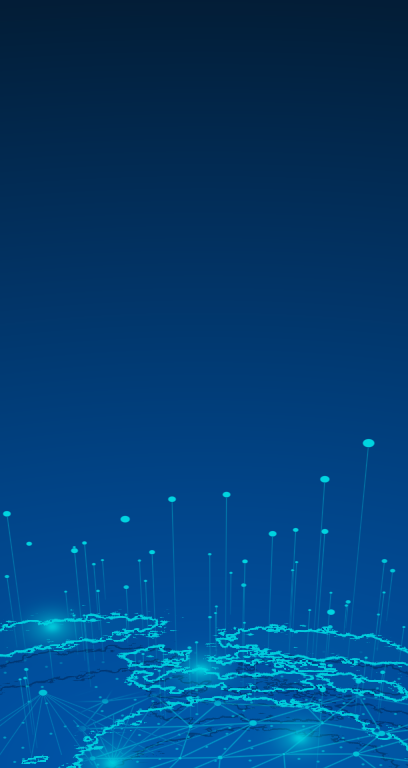
A WebGL 2 fragment shader for this background:

```glsl
#version 300 es
precision highp float;
// Night-blue sky over a glowing line-drawn globe with light pins and a network mesh.

uniform vec2 u_resolution;
out vec4 outColor;

// Lengths are fractions of the canvas height.
const vec3 SKY_TOP = vec3(0.01, 0.115, 0.215);
const vec3 SKY_MID = vec3(0.006, 0.212, 0.418);
const vec3 SKY_LOW = vec3(0.0, 0.335, 0.67);
const vec3 CYAN = vec3(0.0, 0.83, 0.88);
const vec3 SHADOW = vec3(0.0, 0.17, 0.38);
const vec2 SKY_CENTRE = vec2(0.265, 0.0);
const vec2 STEM_FOCUS = vec2(0.28, -1.65);  // all stems lean towards it
const vec2 MESH_CELL = vec2(0.088, 0.034);
const vec2 SPECK_CELL = vec2(0.024, 0.016);
const vec2 HUB = vec2(0.056, 0.098);
const float HORIZON_BEND = 0.35;
const float COAST_WIDTH = 0.0017;
const float STEM_WIDTH = 0.0004;
const int SMALL_PINS = 48;
const int FAN_RAYS = 9;
const int STEMMED = 12;  // the remaining tall heads float freely

// Tall pins: head position and radius.
const vec3 PINS[15] = vec3[](
  vec3(0.480, 0.423, 0.0075), vec3(0.423, 0.376, 0.006), vec3(0.295, 0.356, 0.005),
  vec3(0.224, 0.350, 0.005), vec3(0.009, 0.331, 0.005), vec3(0.355, 0.305, 0.005),
  vec3(0.423, 0.308, 0.0045), vec3(0.097, 0.283, 0.0045), vec3(0.198, 0.281, 0.0038),
  vec3(0.385, 0.310, 0.0035), vec3(0.110, 0.293, 0.003), vec3(0.319, 0.269, 0.0035),
  vec3(0.163, 0.324, 0.006), vec3(0.038, 0.292, 0.0036), vec3(0.431, 0.203, 0.005));

// Land masses: centre and radii, before the coast is roughened.
const vec4 LANDS[11] = vec4[](
  vec4(0.00, 0.190, 0.210, 0.018), vec4(0.42, 0.168, 0.135, 0.018),
  vec4(0.345, 0.115, 0.060, 0.012), vec4(0.205, 0.145, 0.035, 0.010),
  vec4(0.235, 0.115, 0.060, 0.012), vec4(0.475, 0.122, 0.050, 0.009),
  vec4(0.33, 0.0, 0.235, 0.092), vec4(0.155, 0.175, 0.022, 0.004),
  vec4(0.046, 0.026, 0.016, 0.005), vec4(0.33, 0.143, 0.040, 0.006),
  vec4(0.40, 0.137, 0.025, 0.006));

const vec2 GLOWS[4] = vec2[](vec2(0.068, 0.184), vec2(0.262, 0.128),
                             vec2(0.390, 0.039), vec2(0.146, 0.006));

float pixel;

vec2 hash2(vec2 p) {
  vec3 q = fract(p.xyx * vec3(0.1031, 0.1030, 0.0973));
  q += dot(q, q.yzx + 33.33);
  return fract((q.xx + q.yz) * q.zy);
}

float gradientNoise(vec2 p) {
  vec2 i = floor(p), f = fract(p), u = f * f * (3.0 - 2.0 * f);
  vec4 corner;
  for (int k = 0; k < 4; k++) {
    vec2 o = vec2(k & 1, k >> 1);
    corner[k] = dot(hash2(i + o + 50.0) * 2.0 - 1.0, f - o);
  }
  vec2 row = mix(corner.xz, corner.yw, u.x);
  return mix(row.x, row.y, u.y);
}

float stroke(float d, float width) {
  return 1.0 - smoothstep(width - pixel, width + pixel, d);
}

// Distance to segment ab, and the position along it.
vec2 segment(vec2 p, vec2 a, vec2 b) {
  vec2 pa = p - a, ba = b - a;
  float h = clamp(dot(pa, ba) / dot(ba, ba), 0.0, 1.0);
  return vec2(length(pa - ba * h), h);
}

float disc(vec2 p, vec2 centre, float radius) {
  return stroke(length((p - centre) * vec2(1.0, 1.4)), radius);
}

float pin(vec2 p, vec2 head, float radius, float stem) {
  vec2 s = segment(p, head, head + normalize(STEM_FOCUS - head) * max(stem, 0.001));
  float line = stroke(s.x, STEM_WIDTH) * 0.5 * (1.0 - 0.7 * s.y);
  return max(disc(p, head, radius), line * step(0.001, stem));
}

// Negative on land; the noise makes bays and capes.
float landField(vec2 p) {
  p.y += HORIZON_BEND * (p.x - 0.27) * (p.x - 0.27);
  vec2 n = p * vec2(32.0, 75.0), size = vec2(0.036, 0.013);
  for (int i = 0; i < 3; i++) {
    p += size * vec2(gradientNoise(n), gradientNoise(n + 17.0));
    n = n * 2.1 + 5.0;
    size *= 0.6;
  }
  float d = 10.0;
  for (int i = 0; i < 11; i++) d = min(d, length((p - LANDS[i].xy) / LANDS[i].zw) - 1.0);
  return d;
}

float coastline(float field, float width) {
  float slope = length(vec2(dFdx(field), dFdy(field))) / pixel;
  return stroke(abs(field) / max(slope, 0.001), width);
}

vec2 meshNode(vec2 cell) { return (cell + 0.15 + 0.7 * hash2(cell + 9.0)) * MESH_CELL; }

float mesh(vec2 p) {
  vec2 home = floor(p / MESH_CELL);
  float m = 0.0;
  for (int k = 0; k < 9; k++) {
    vec2 cell = home + vec2(k % 3 - 1, k / 3 - 1);
    vec2 a = meshNode(cell);
    float d = min(segment(p, a, meshNode(cell + vec2(1, 0))).x,
              min(segment(p, a, meshNode(cell + vec2(0, 1))).x,
                  segment(p, a, meshNode(cell + vec2(1, 1))).x));
    m = max(m, max(stroke(d, 0.0007) * 0.65, disc(p, a, 0.002 + 0.004 * hash2(cell).x)));
  }
  return m;
}

float specks(vec2 p) {
  vec2 cell = floor(p / SPECK_CELL), h = hash2(cell + 40.0);
  return disc(p, (cell + 0.2 + 0.6 * h) * SPECK_CELL, 0.0018) * step(0.45, hash2(cell + 90.0).x);
}

void main() {
  pixel = 1.0 / u_resolution.y;
  vec2 p = gl_FragCoord.xy * pixel;

  // Sky, brightest at the foot
  float r = length((p - SKY_CENTRE) * vec2(0.5, 1.0));
  vec3 color = mix(SKY_LOW, SKY_MID, pow(clamp(r / 0.6, 0.0, 1.0), 1.2));
  color = mix(color, SKY_TOP, clamp((r - 0.6) / 0.4, 0.0, 1.0));

  // Coasts and the shadows they cast below
  float land = landField(p);
  float shade = coastline(landField(p + vec2(-0.025, 0.04)), 0.0011);
  color = mix(color, SHADOW, shade * 0.7);
  color = mix(color, CYAN, 0.04 * step(land, 0.0));
  color = mix(color, CYAN, 0.95 * coastline(land, COAST_WIDTH));

  // Network on the near continent, and fans of rays from the hub and the lowest glow
  float region = smoothstep(0.105, 0.075, p.y) * smoothstep(0.09, 0.14, p.x);
  float lines = max(mesh(p) * region, 0.7 * specks(p) * smoothstep(0.17, 0.10, p.y));
  for (int i = 0; i < FAN_RAYS; i++) {
    float t = float(i);
    vec2 low = vec2(-0.08 + 0.04 * t, 0.03 * hash2(vec2(i, 3)).x);
    vec2 high = GLOWS[3] + vec2(-0.05 + 0.026 * t, 0.05 + 0.035 * hash2(vec2(i, 8)).x);
    lines = max(lines, 0.4 * stroke(segment(p, HUB, low).x, 0.0004));
    lines = max(lines, 0.45 * stroke(segment(p, GLOWS[3], high).x, 0.0005));
  }
  color = mix(color, CYAN, max(lines, disc(p, HUB, 0.0055)) * 0.85);

  // Pins
  float pins = 0.0;
  for (int i = 0; i < 15; i++)
    pins = max(pins, pin(p, PINS[i].xy, PINS[i].z, i < STEMMED ? PINS[i].y - 0.14 : 0.0));
  for (int i = 0; i < SMALL_PINS; i++) {
    vec2 h = hash2(vec2(i, 71)), k = hash2(vec2(i, 23));
    vec2 head = vec2(0.53 * pow(h.x, 0.75), mix(0.10, 0.29, h.y));
    pins = max(pins, 0.9 * pin(p, head, mix(0.0018, 0.004, k.x * k.x), mix(0.03, 0.11, k.y)));
  }
  color = mix(color, CYAN, pins);

  // City glows: a bright core in a soft halo
  for (int i = 0; i < 4; i++) {
    float d = length((p - GLOWS[i]) * vec2(0.85, 1.2));
    color = mix(color, CYAN, 0.5 * exp(-d * d / 0.0007) + 0.4 * exp(-d * d / 0.00007));
  }
  outColor = vec4(color, 1.0);
}
```
